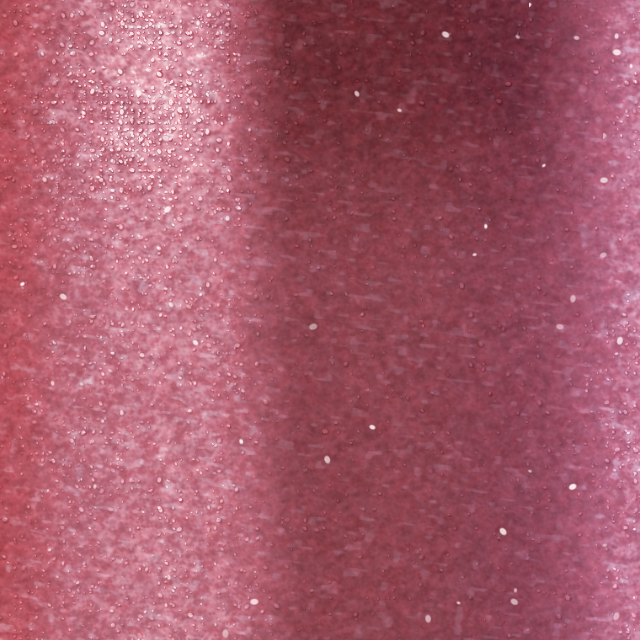
This texture is drawn by a WebGL 1 fragment shader. Its source:

```glsl
precision highp float;
uniform vec2 u_resolution;

const vec3 DEEP = vec3(0.37, 0.13, 0.16);
const vec3 WINE = vec3(0.48, 0.21, 0.24);
const vec3 ROSEWOOD = vec3(0.60, 0.30, 0.35);
const vec3 ROSE = vec3(0.73, 0.40, 0.47);
const vec3 PINK = vec3(0.80, 0.51, 0.58);
const vec3 BLUSH = vec3(0.88, 0.63, 0.69);
const vec3 GLINT = vec3(0.98, 0.88, 0.89);

float hash(vec2 p) {
  vec3 q = fract(vec3(p.xyx) * 0.1031);
  q += dot(q, q.yzx + 33.33);
  return fract((q.x + q.y) * q.z);
}

float noise(vec2 p) {
  vec2 i = floor(p), f = fract(p);
  f = f * f * (3.0 - 2.0 * f);
  float low = mix(hash(i), hash(i + vec2(1.0, 0.0)), f.x);
  float high = mix(hash(i + vec2(0.0, 1.0)), hash(i + vec2(1.0)), f.x);
  return mix(low, high, f.y);
}

// Signed noise on axes turned away from the canvas grid
float grain(vec2 p, vec2 frequency, float angle) {
  float c = cos(angle), s = sin(angle);
  return noise(mat2(c, s, -s, c) * p * frequency + 40.0) * 2.0 - 1.0;
}

float bell(vec2 p, vec2 center, vec2 size) {
  vec2 d = (p - center) / size;
  return exp(-dot(d, d));
}

// Broad vertical reflections of the curved surface
float reflection(vec2 p) {
  float edge = 0.36 + 0.04 * (1.0 - p.y);
  float band = smoothstep(-0.08, 0.30, p.x) * (1.0 - smoothstep(edge - 0.05, edge + 0.10, p.x));
  float rim = smoothstep(0.72, 1.03, p.x);
  float shade = smoothstep(0.55, 0.95, p.y) * smoothstep(0.32, 0.48, p.x)
              * (1.0 - smoothstep(0.78, 1.0, p.x));
  float tone = 0.555 + 0.10 * (1.0 - smoothstep(0.0, 0.45, p.x));
  tone += 0.19 * band + 0.24 * rim * rim - 0.13 * shade;
  return tone + 0.09 * bell(p, vec2(0.25, 0.87), vec2(0.11, 0.20));
}

// One round flake per occupied cell; y holds its shadowed rim
vec2 flakes(vec2 p, float cells, float density, float seed, float pixel) {
  vec2 q = p * cells + seed;
  vec2 id = floor(q);
  vec2 jitter = vec2(hash(id + 11.7), hash(id + 47.3));
  vec2 d = fract(q) - mix(vec2(0.35), vec2(0.65), jitter);
  float angle = 6.2832 * hash(id + 71.9);
  float along = dot(d, vec2(cos(angle), sin(angle)));
  float span = sqrt(dot(d, d) + 0.9 * along * along);
  float radius = mix(0.12, 0.29, hash(id + 23.1));
  float soft = max(0.09, pixel * cells);
  float shown = step(hash(id + 5.3), density) * mix(0.45, 1.0, hash(id + 89.1));
  float core = 1.0 - smoothstep(radius - soft, radius + soft, span);
  float rim = 1.0 - smoothstep(radius, radius + 0.16, length(d + vec2(-0.07, 0.09)));
  return vec2(core, rim * (1.0 - core)) * shown;
}

vec3 blend(vec3 below, vec3 above, float low, float high, float tone) {
  return mix(below, above, clamp((tone - low) / (high - low), 0.0, 1.0));
}

vec3 palette(float tone) {
  vec3 color = blend(DEEP, WINE, 0.37, 0.48, tone);
  color = blend(color, ROSEWOOD, 0.48, 0.60, tone);
  color = blend(color, ROSE, 0.60, 0.73, tone);
  color = blend(color, PINK, 0.73, 0.80, tone);
  color = blend(color, BLUSH, 0.80, 0.88, tone);
  return blend(color, GLINT, 0.88, 1.0, tone);
}

void main() {
  vec2 p = gl_FragCoord.xy / u_resolution;
  float pixel = 1.0 / min(u_resolution.x, u_resolution.y);
  float tone = reflection(p);
  float lit = smoothstep(0.56, 0.84, tone);
  float highlight = bell(p, vec2(0.23, 0.88), vec2(0.15, 0.19));

  // Metallic grain, slightly longer across than up
  float coarse = grain(p, vec2(48.0, 66.0), 0.25);
  float medium = grain(p, vec2(100.0, 135.0), -0.35);
  float fine = grain(p, vec2(230.0, 260.0), 0.6);
  float strength = mix(0.75, 1.25, lit) + 0.5 * highlight;
  tone += strength * (0.026 * coarse + 0.048 * medium + 0.038 * fine);
  float wisp = smoothstep(0.35, 0.9, grain(p, vec2(65.0, 125.0), 0.12));
  tone += 0.07 * wisp;

  // Dense small flakes where light gathers, sparse elsewhere
  float patches = smoothstep(-0.7, 0.7, grain(p, vec2(14.0, 17.0), 0.5));
  float density = 0.04 + (0.22 * lit + 0.55 * highlight) * patches;
  for (int i = 0; i < 3; i++) {
    float layer = float(i);
    vec2 flake = flakes(p, 66.0 + 27.0 * layer, density, 17.3 * layer, pixel);
    tone += flake.x * (0.12 + 0.06 * lit + 0.10 * highlight);
    tone -= flake.y * (0.07 + 0.08 * highlight);
  }

  // Red left side, violet right rim, cool pale wisps
  vec3 color = palette(tone);
  float warm = 1.0 - smoothstep(0.0, 0.13, p.x);
  float violet = smoothstep(0.55, 1.0, p.x);
  color += warm * vec3(0.02, -0.05, -0.07) + violet * vec3(-0.01, -0.005, 0.04);
  color += 0.035 * wisp * vec3(-0.6, 0.7, 0.8);
  color.r += 0.025 * grain(p, vec2(75.0, 85.0), 0.9);

  // Rare bright sparkles
  float sparkle = flakes(p, 44.0, 0.016 + 0.025 * violet, 61.0, pixel).x;
  color = mix(color, vec3(1.0, 0.94, 0.95), sparkle);
  gl_FragColor = vec4(clamp(color, 0.0, 1.0), 1.0);
}
```
